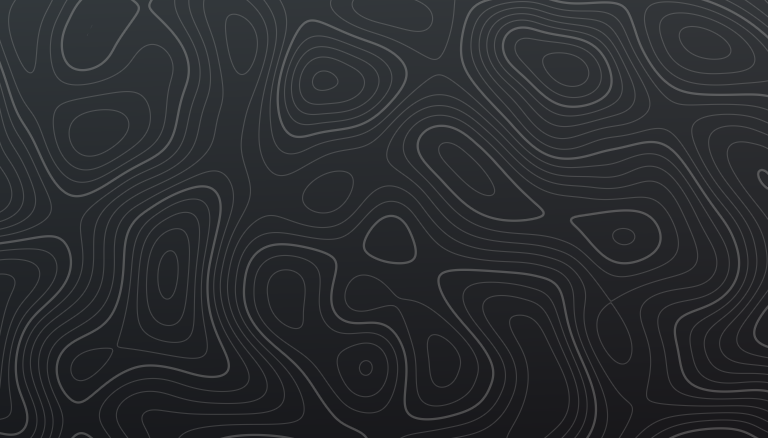
A Shadertoy shader for this pattern:

```glsl
// Topographic contour map on a dark slate gradient.
// A smooth, gently warped noise terrain is sliced into equal height levels;
// its slope turns level offsets into distances, and every fifth line is bold.

const float LEVELS = 13.0;        // contour levels per unit of height
const float BOLD_EVERY = 5.0;
const float THIN_WIDTH = 0.0025;  // line widths in canvas heights
const float BOLD_WIDTH = 0.0052;

// Pseudo-random unit vector for a lattice cell
vec2 cellGradient(vec2 cell) {
    vec3 p = fract(vec3(cell.xyx) * vec3(0.1031, 0.1030, 0.0973));
    p += dot(p, p.yzx + 33.33);
    float angle = 6.28318 * fract((p.x + p.y) * p.z);
    return vec2(cos(angle), sin(angle));
}

float cornerValue(vec2 cell, vec2 local, vec2 corner) {
    return dot(cellGradient(cell + corner), local - corner);
}

// Gradient noise with quintic blending
float gradientNoise(vec2 p) {
    vec2 cell = floor(p);
    vec2 f = p - cell;
    vec2 u = f * f * f * (f * (f * 6.0 - 15.0) + 10.0);
    float low = mix(cornerValue(cell, f, vec2(0, 0)),
                    cornerValue(cell, f, vec2(1, 0)), u.x);
    float high = mix(cornerValue(cell, f, vec2(0, 1)),
                     cornerValue(cell, f, vec2(1, 1)), u.x);
    return mix(low, high, u.y);
}

vec2 rotate(vec2 p, float angle) {
    float c = cos(angle), s = sin(angle);
    return vec2(c * p.x - s * p.y, s * p.x + c * p.y);
}

// Terrain height, measured in contour levels
float terrain(vec2 p) {
    vec2 bend = vec2(gradientNoise(p * 2.3 + 41.0),
                     gradientNoise(p * 2.3 + 73.0));
    vec2 q = p + 0.07 * bend;
    float hills = gradientNoise(rotate(q, 0.5) * 3.3 + 17.0);
    float ranges = gradientNoise(rotate(q, 1.2) * 1.6 + 29.0);
    return LEVELS * (0.9 * hills + 0.6 * ranges) + 0.4;
}

vec2 terrainSlope(vec2 p, float e) {
    vec2 d = vec2(e, 0.0);
    return vec2(terrain(p + d.xy) - terrain(p - d.xy),
                terrain(p + d.yx) - terrain(p - d.yx)) / (2.0 * e);
}

// Antialiased coverage of a line; lines below a pixel fade instead
float strokeCoverage(float dist, float width, float pixel) {
    float drawn = max(width, pixel);
    float edge = clamp((0.5 * drawn - dist) / pixel + 0.5, 0.0, 1.0);
    return edge * width / drawn;
}

// Slate at the top to near black below, cool left and warmer right
vec3 backdrop(vec2 uv) {
    vec3 bottom = vec3(0.093, 0.095, 0.108);
    vec3 top = vec3(0.198, 0.216, 0.230);
    vec3 tint = vec3(0.002, -0.010, -0.012);
    return mix(bottom, top, uv.y) + tint * (uv.x - 0.4);
}

void mainImage(out vec4 fragColor, in vec2 fragCoord) {
    float pixel = 1.0 / iResolution.y;
    vec2 p = fragCoord * pixel;

    // Distance to the nearest contour
    float height = terrain(p);
    float level = floor(height + 0.5);
    float slope = max(length(terrainSlope(p, 0.001)), 1.5);
    float dist = abs(height - level) / slope;

    // Bold index lines among the thin ones
    bool bold = mod(level, BOLD_EVERY) < 0.5;
    float width = bold ? BOLD_WIDTH : THIN_WIDTH;
    float opacity = bold ? 0.24 : 0.17;
    float line = strokeCoverage(dist, width, pixel) * opacity;

    vec3 lineColor = vec3(0.95, 0.94, 0.92);
    vec3 color = mix(backdrop(fragCoord / iResolution.xy), lineColor, line);
    fragColor = vec4(color, 1.0);
}
```
